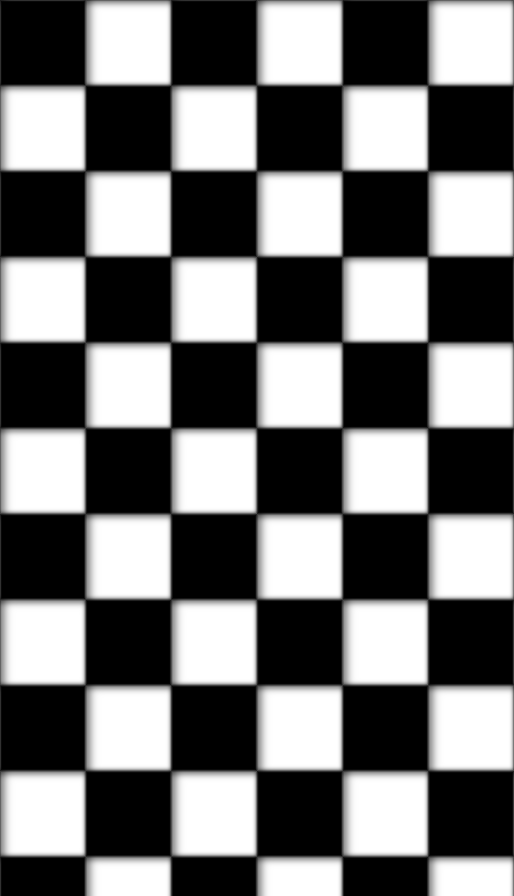
Give the GLSL for this pattern, as a WebGL 2 fragment shader.

```glsl
#version 300 es
precision highp float;
// Black and white checkerboard whose white squares are sunken, with soft inner shadows.

uniform vec2 u_resolution;
out vec4 fragColor;

// Light left beside one edge of a square: a soft shadow fading inward.
float edgeLight(float dist, float depth, float spread) {
    float t = dist / spread;
    return 1.0 - depth * exp(-t * t);
}

void main() {
    // Six squares across, rows counted down from the top edge.
    vec2 p = 6.0 * (gl_FragCoord.xy - vec2(0.0, u_resolution.y)) / u_resolution.x;
    float pixel = 6.0 / u_resolution.x;
    vec2 cell = floor(p);
    vec2 f = p - cell;

    // Signed distance to the square's outline, positive inside white.
    float isWhite = 1.0 - mod(cell.x + cell.y, 2.0);
    vec2 nearest = min(f, 1.0 - f);
    float inside = min(nearest.x, nearest.y) * (2.0 * isWhite - 1.0);
    float soft = max(0.025, 0.75 * pixel);
    float coverage = smoothstep(-soft, soft, inside);

    // Wide shadows at left and top, narrow ones at right and bottom.
    float light = edgeLight(f.x, 0.42, 0.080)
                * edgeLight(1.0 - f.x, 0.30, 0.032)
                * edgeLight(1.0 - f.y, 0.42, 0.060)
                * edgeLight(f.y, 0.38, 0.034);

    fragColor = vec4(vec3(coverage * light), 1.0);
}
```
